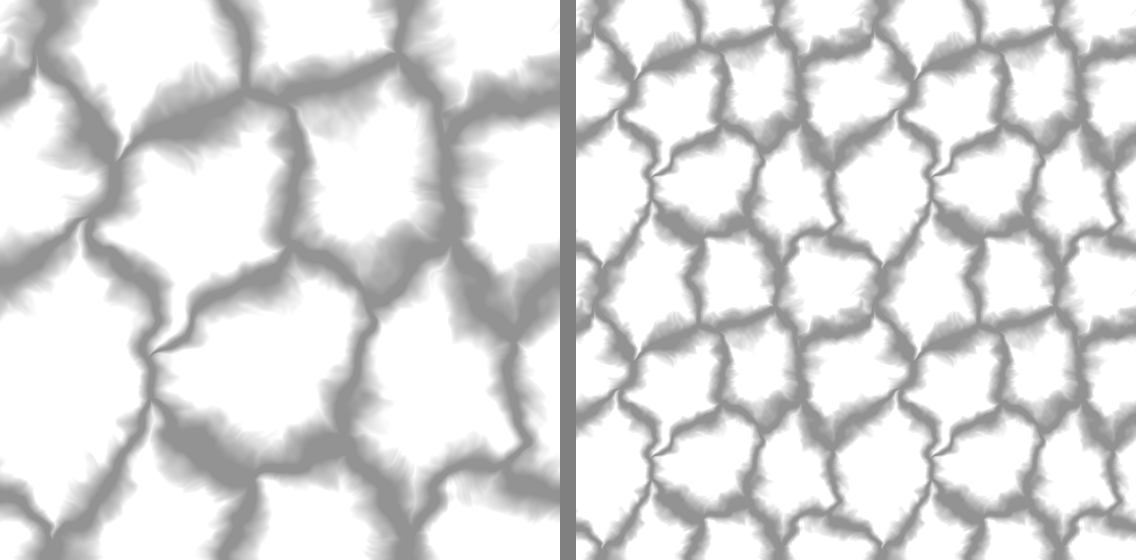
Left: one tile. Right: repeated 2 by 2.
This pattern is drawn by a WebGL 1 fragment shader. Its source:

```glsl
precision highp float;

uniform vec2 u_resolution;

vec2 hash2(vec2 p) {
  vec3 h = fract((p.xyx + 17.0) * vec3(0.1031, 0.1030, 0.0973));
  h += dot(h, h.yzx + 33.33);
  return fract((h.xx + h.yz) * h.zy);
}

// Wraps whole numbers; the half step guards against rounding
vec2 wrap(vec2 i, float period) {
  return floor(mod(i + 0.5, period));
}

// Value noise that wraps after a whole number of lattice steps
float noise(vec2 p, float period) {
  vec2 i = floor(p);
  vec2 f = p - i;
  f = f * f * (3.0 - 2.0 * f);
  vec2 lo = wrap(i, period);
  vec2 hi = wrap(i + 1.0, period);
  return mix(mix(hash2(lo).x, hash2(vec2(hi.x, lo.y)).x, f.x),
             mix(hash2(vec2(lo.x, hi.y)).x, hash2(hi).x, f.x), f.y);
}

vec2 noise2(vec2 p, float period) {
  return vec2(noise(p, period), noise(p + vec2(3.37, 1.71), period)) - 0.5;
}

// Three rows, each one third of a cell further left than the one below
vec2 cellHash(vec2 cell) {
  float wraps = floor((cell.y + 0.5) / 3.0);
  return hash2(wrap(vec2(cell.x - wraps, cell.y), 3.0));
}

vec2 cellSeed(vec2 cell) {
  return cell + vec2(0.5 - cell.y / 3.0, 0.5) + 0.5 * (cellHash(cell) - 0.5);
}

// Fine grain that gives the fringe its wisps
float wisps(vec2 p) {
  return 0.45 * noise(p * 8.0, 24.0)
       + 0.35 * noise(p * 18.0, 54.0)
       + 0.2 * noise(p * 40.0, 120.0);
}

// Brightness ramp: 0 in the core of a vein, 1 in the open cell
float veinRamp(vec2 p) {
  vec2 stretch = vec2(1.0, 0.52);  // weights of the metric, for tall cells
  vec2 base = floor(vec2(p.x + p.y / 3.0, p.y));
  vec2 home = base;
  vec2 toHome = vec2(9.0);
  for (int y = -2; y <= 2; y++) {
    for (int x = -2; x <= 2; x++) {
      vec2 cell = base + vec2(float(x), float(y));
      vec2 toSeed = cellSeed(cell) - p;
      if (dot(toSeed * toSeed, stretch) < dot(toHome * toHome, stretch)) {
        toHome = toSeed;
        home = cell;
      }
    }
  }

  vec2 sideOffset = 6.0 * cellHash(home);
  float ramp = 1.0;
  for (int y = -2; y <= 2; y++) {
    for (int x = -2; x <= 2; x++) {
      vec2 toSeed = cellSeed(base + vec2(float(x), float(y))) - p;
      vec2 across = toSeed - toHome;
      if (dot(across, across) < 0.0001) continue;
      vec2 normal = normalize(across * stretch);
      vec2 toMiddle = 0.5 * (toSeed + toHome);
      float dist = dot(toMiddle, normal);
      if (dist > 0.45) continue;

      // Veins swell midway and thin out towards the junctions
      float along = dot(toMiddle, vec2(-normal.y, normal.x));
      vec2 foot = p + dist * normal;
      float width = exp(-4.0 * along * along)
                  * (0.5 + noise(foot * 2.0 + sideOffset, 6.0));

      // Sampling close to the foot stretches the wisps across the vein
      float fringe = 0.15 * (0.45 + 1.1 * wisps(p + 0.6 * dist * normal));
      ramp = min(ramp, (dist - 0.031 * width) / (fringe * width));
    }
  }
  return clamp(ramp, 0.0, 1.0);
}

void main() {
  // The offset lets the canvas border run through open cells
  vec2 p = 3.0 * gl_FragCoord.xy / u_resolution + vec2(2.14, 2.62);

  // Bend the veins, broadly and then finely
  vec2 bent = p + 0.2 * noise2(p * 3.0, 9.0)
                + 0.09 * noise2(p * 8.0, 24.0)
                + 0.025 * noise2(p * 20.0, 60.0);

  vec3 veinGray = vec3(0.575);
  gl_FragColor = vec4(mix(veinGray, vec3(1.0), veinRamp(bent)), 1.0);
}
```
